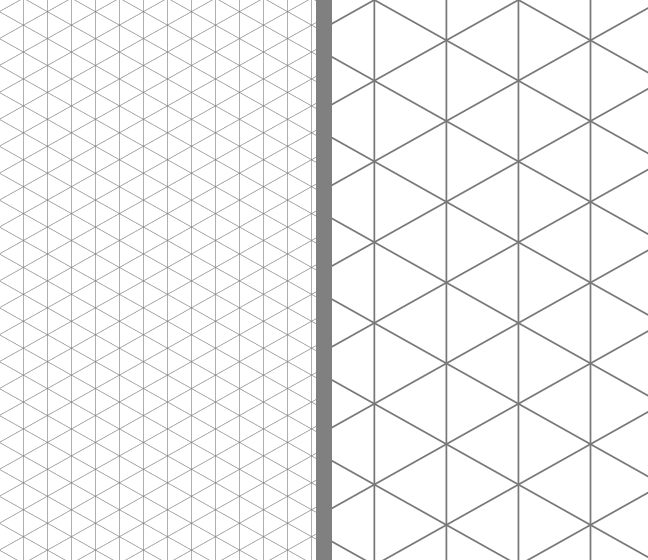
Left, the full canvas; right, a detail of the centre.
Write a WebGL 1 fragment shader that draws this pattern.

```glsl
precision highp float;
// Isometric grid: thin grey lines in three directions on white paper.
// Each family of parallel lines is a folded distance to its nearest line,
// filtered over one pixel so that hairlines keep an even weight.

uniform vec2 u_resolution;

// Lengths are fractions of the canvas width.
const float COLUMN_PITCH = 0.0760;          // between vertical lines
const float ROW_PITCH = 0.0852;             // between crossings in a column
const vec2 GRID_ANCHOR = vec2(0.4540, 0.8833); // one crossing of all three lines
const float LINE_WIDTH = 0.00184;
const vec3 PAPER_COLOR = vec3(1.0);
const vec3 LINE_COLOR = vec3(0.47);

// Distance from a coordinate to the nearest multiple of pitch.
float nearestLine(float coordinate, float pitch) {
    return abs(fract(coordinate / pitch + 0.5) - 0.5) * pitch;
}

// Share of a pixel-wide box that a line at this distance covers.
float lineCoverage(float dist, float pixel) {
    float nearEdge = clamp((dist - 0.5 * LINE_WIDTH) / pixel + 0.5, 0.0, 1.0);
    float farEdge = clamp((dist + 0.5 * LINE_WIDTH) / pixel + 0.5, 0.0, 1.0);
    return farEdge - nearEdge;
}

void main() {
    float pixel = 1.0 / u_resolution.x;
    vec2 p = gl_FragCoord.xy * pixel - GRID_ANCHOR;

    // Diagonals climb half a row per column.
    float slope = 0.5 * ROW_PITCH / COLUMN_PITCH;
    float toPerpendicular = inversesqrt(1.0 + slope * slope);

    float vertical = nearestLine(p.x, COLUMN_PITCH);
    float rising = nearestLine(p.y - slope * p.x, ROW_PITCH) * toPerpendicular;
    float falling = nearestLine(p.y + slope * p.x, ROW_PITCH) * toPerpendicular;

    // Layer the three families over the paper.
    float bare = (1.0 - lineCoverage(vertical, pixel))
               * (1.0 - lineCoverage(rising, pixel))
               * (1.0 - lineCoverage(falling, pixel));

    gl_FragColor = vec4(mix(LINE_COLOR, PAPER_COLOR, bare), 1.0);
}
```
